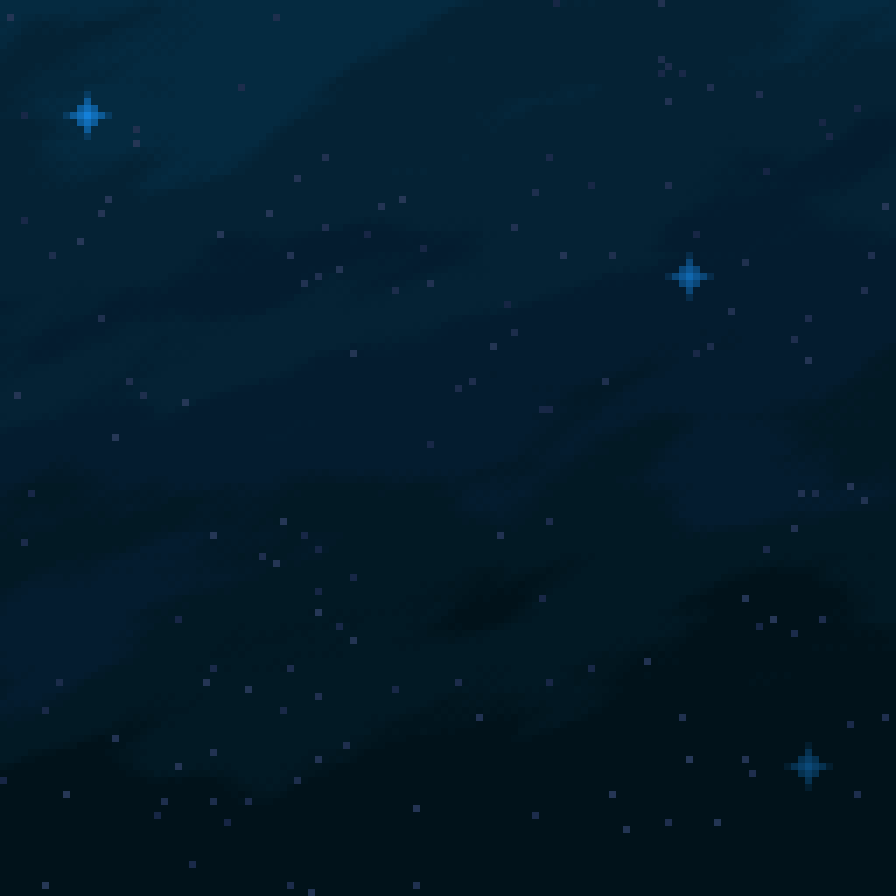
This texture is drawn by a WebGL 1 fragment shader. Its source:

```glsl
precision highp float;
// Pixel-art night sky: dithered slanting cloud bands, small square stars and three bright ones.
uniform vec2 u_resolution;

#define CELLS 128.0         // art cells across the canvas
#define SLOPE 0.22          // rise of the bands towards the right
#define CLOUD_SCALE vec2(2.6, 7.5)
#define CLOUD_AMOUNT 0.27
#define BAND_SOFTNESS 0.045
#define DITHER_STEPS 4.0
#define STAR_DENSITY 0.0095
#define BRIGHT_STARS 3

const vec3 ABYSS = vec3(0.004, 0.072, 0.102);
const vec3 TEAL  = vec3(0.008, 0.097, 0.142);
const vec3 NAVY  = vec3(0.016, 0.108, 0.183);
const vec3 BLUE  = vec3(0.018, 0.134, 0.205);
const vec3 GLOW  = vec3(0.018, 0.163, 0.252);
const vec3 STAR_DIM  = vec3(0.085, 0.145, 0.265);
const vec3 STAR_PALE = vec3(0.150, 0.220, 0.340);
const vec3 STAR_BLUE = vec3(0.080, 0.500, 0.850);

float hash(vec2 p) {
  vec3 q = fract(p.xyx * 0.1031);
  q += dot(q, q.yzx + 33.33);
  return fract((q.x + q.y) * q.z);
}

vec2 gradient(vec2 p) {
  float angle = 6.28319 * hash(p + 17.0);
  return vec2(cos(angle), sin(angle));
}

float gradientNoise(vec2 p) {
  vec2 i = floor(p), f = fract(p);
  vec2 u = f * f * f * (f * (f * 6.0 - 15.0) + 10.0);
  vec2 e = vec2(1.0, 0.0);
  float low = mix(dot(gradient(i), f), dot(gradient(i + e), f - e), u.x);
  float high = mix(dot(gradient(i + e.yx), f - e.yx), dot(gradient(i + 1.0), f - 1.0), u.x);
  return mix(low, high, u.y);
}

float fbm(vec2 p) {
  float sum = 0.0, amplitude = 1.0;
  for (int i = 0; i < 4; i++) {
    sum += amplitude * gradientNoise(p);
    p = p * 1.9 + 11.3;
    amplitude *= 0.5;
  }
  return sum;
}

// Ordered dither thresholds, 0 to 1
float bayer2(vec2 p) {
  p = floor(p);
  return fract(p.x * 0.5 + p.y * p.y * 0.75);
}
float bayer4(vec2 p) {
  return bayer2(p * 0.5) * 0.25 + bayer2(p);
}

// Dithered, posterised step from one band to the next
float bandStep(float edge, float height, float dither) {
  float w = smoothstep(edge - BAND_SOFTNESS, edge + BAND_SOFTNESS, height);
  return min(floor(w * DITHER_STEPS + dither) / DITHER_STEPS, 1.0);
}

vec3 sky(vec2 cell) {
  vec2 p = (cell + 0.5) / CELLS;
  vec2 along = normalize(vec2(1.0, 0.36));
  vec2 q = vec2(dot(p, along), dot(p, vec2(-along.y, along.x)));
  float height = p.y - SLOPE * (p.x - 0.5) + CLOUD_AMOUNT * fbm(q * CLOUD_SCALE + 4.0);
  float dither = bayer4(cell);
  vec3 color = mix(ABYSS, TEAL, bandStep(0.25, height, dither));
  color = mix(color, NAVY, bandStep(0.45, height, dither));
  color = mix(color, BLUE, bandStep(0.68, height, dither));
  return mix(color, GLOW, bandStep(0.96, height, dither));
}

// Stepped diamond with faint arms one cell longer
float sparkle(vec2 offset) {
  vec2 d = abs(offset);
  float reach = d.x + d.y;
  float core = (1.0 - 0.22 * reach) * step(reach, 2.5);
  float arm = 0.2 * step(min(d.x, d.y), 0.5) * step(reach, 3.5);
  return max(core, arm);
}

void main() {
  vec2 grid = gl_FragCoord.xy / u_resolution.y * CELLS;
  vec2 cell = floor(grid);
  vec3 color = sky(cell);

  // Small stars, one cell each, with edges smoothed over one pixel
  float pixelsPerCell = u_resolution.y / CELLS;
  vec2 inside = clamp((0.5 - abs(fract(grid) - 0.5)) * pixelsPerCell + 0.5, 0.0, 1.0);
  float isStar = step(hash(cell + 71.0), STAR_DENSITY);
  vec3 starColor = mix(STAR_DIM, STAR_PALE, hash(cell + 205.0));
  color = mix(color, starColor, isStar * inside.x * inside.y);

  // Bright stars along an arc, fading downwards
  for (int i = 0; i < BRIGHT_STARS; i++) {
    float t = float(i) / float(BRIGHT_STARS - 1);
    vec2 center = floor(CELLS * vec2(0.1 + 0.8 * sqrt(sqrt(t)), 0.873 - 0.728 * t * t));
    color = mix(color, STAR_BLUE, sparkle(cell - center) * (1.0 - 0.5 * t));
  }
  gl_FragColor = vec4(color, 1.0);
}
```
